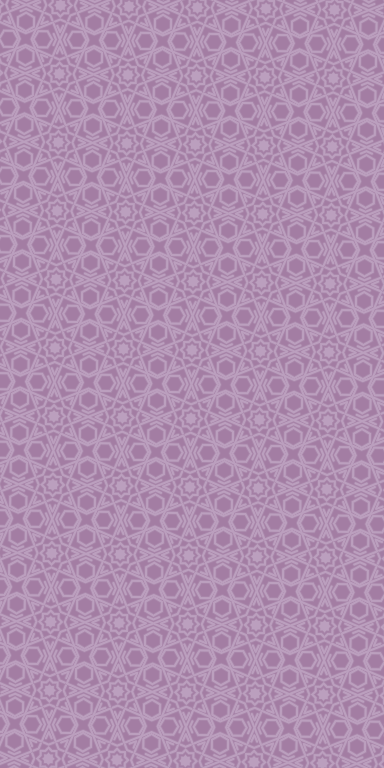
This pattern is drawn by a WebGL 2 fragment shader. Its source:

```glsl
#version 300 es
precision highp float;
// Mauve lattice of eight-pointed stars ringed by hexagons, drawn in pale line work.
// Each square cell is folded by mirror symmetry into one wedge, where a few
// segments and polygon distances describe the whole repeat.

uniform vec2 u_resolution;
out vec4 fragColor;

const float PERIOD = 0.1784;             // cell size in canvas widths
const float TILT = 0.016;                // slight clockwise turn, radians
const vec2 STAR_ORIGIN = vec2(0.5, 1.0885);
const float HALF_LINE = 0.0145;          // in cell units
const vec3 GROUND = vec3(0.64, 0.49, 0.64);
const vec3 HALO = vec3(0.68, 0.56, 0.69);
const vec3 LINE = vec3(0.735, 0.625, 0.745);

float segment(vec2 p, vec2 a, vec2 b) {
  vec2 ab = b - a;
  float t = clamp(dot(p - a, ab) / dot(ab, ab), 0.0, 1.0);
  return length(p - a - ab * t);
}

// Hexagon with its points up and down
float hexagon(vec2 p, float inradius) {
  p = abs(p);
  return max(p.x, 0.5 * p.x + 0.866 * p.y) - inradius;
}

// Union of an upright and a diagonal square
float octagram(vec2 p, float halfSide) {
  p = abs(p);
  return min(max(p.x, p.y), (p.x + p.y) * 0.7071) - halfSide;
}

// Mirror into the eighth of the cell below the diagonal
vec2 foldSquare(vec2 p) {
  p = abs(p);
  return p.y > p.x ? p.yx : p;
}

// Mirror again about 22.5 degrees, so all eight star arms coincide
vec2 foldArm(vec2 p) {
  vec2 normal = vec2(-0.3827, 0.9239);
  return p - 2.0 * max(dot(p, normal), 0.0) * normal;
}

// Distance to the centre lines of the drawing
float lineWork(vec2 cell) {
  vec2 wedge = foldSquare(cell);
  vec2 arm = foldArm(wedge);
  vec2 notch = vec2(0.25, 0.1035);

  // Large star and the inner edges of its arms
  float d = segment(arm, vec2(0.5, 0.0), notch);
  d = min(d, segment(arm, notch - vec2(0.012, 0.029), vec2(0.207, 0.0)));

  // Loose chevron inside every arm
  d = min(d, segment(arm, vec2(0.39, 0.0), vec2(0.30, 0.042)));

  // Four-pointed star at the cell corner
  d = min(d, segment(wedge, vec2(0.3536), vec2(0.5, 0.414)));

  // Hexagon and the chevron beneath it
  d = min(d, abs(hexagon(wedge - vec2(0.5, 0.25), 0.118)));
  d = min(d, segment(wedge, vec2(0.5, 0.058), vec2(0.42, 0.092)));

  // Rim of the central rosette
  return min(d, abs(octagram(cell, 0.115)));
}

void main() {
  vec2 canvas = gl_FragCoord.xy / u_resolution.x;
  float c = cos(TILT);
  float s = sin(TILT);
  vec2 lattice = mat2(c, s, -s, c) * (canvas - STAR_ORIGIN) / PERIOD;
  vec2 cell = fract(lattice + 0.5) - 0.5;
  float pixel = 1.0 / (u_resolution.x * PERIOD);

  // Pale strokes and the solid star in the middle
  float d = min(lineWork(cell) - HALF_LINE, octagram(cell, 0.062));

  // Soft halo first, then the stroke itself
  float halo = 1.0 - smoothstep(0.0, 0.016 + pixel * 0.5, d);
  float stroke = 1.0 - smoothstep(-0.6 * pixel, 0.6 * pixel, d);
  vec3 color = mix(GROUND, HALO, halo * 0.7);
  color = mix(color, LINE, stroke);
  fragColor = vec4(color, 1.0);
}
```
